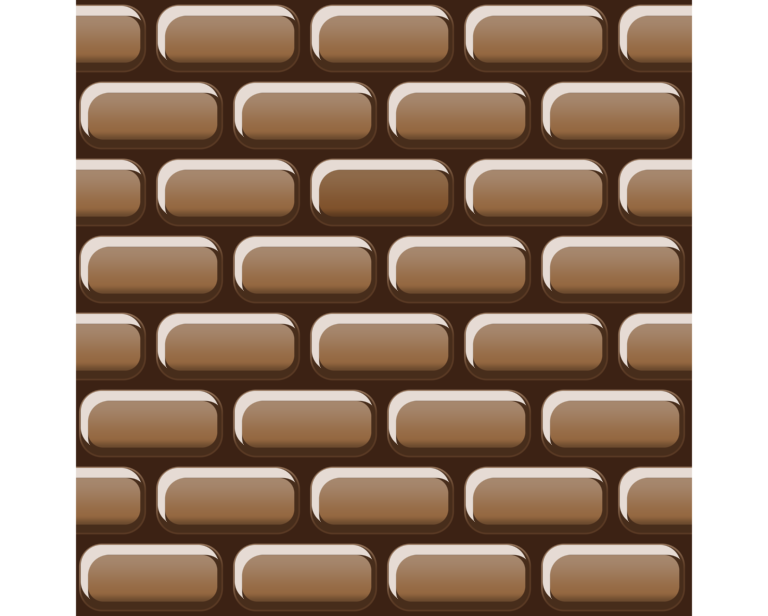
This pattern is drawn by a Shadertoy shader. Its source:

```glsl
// Layout: lengths are in course heights, y up from the brick centre
const float COURSES = 8.0;
const float BRICK_PITCH = 2.0;
const float SOFTNESS = 0.022;
const vec2 BRICK_CENTRE = vec2(-0.025, 0.0);
const vec2 BRICK_HALF = vec2(0.935, 0.44);
const float BRICK_RADIUS = 0.3;
const vec2 FACE_CENTRE = vec2(0.02, -0.01);
const vec2 FACE_HALF = vec2(0.84, 0.303);
const float FACE_RADIUS = 0.2;
const vec2 GLOSS_CENTRE = vec2(-0.017, 0.052);
const vec2 GLOSS_HALF = vec2(0.896, 0.372);
const float GLOSS_RADIUS = 0.27;
const vec2 GLOSS_SHIFT = vec2(0.095, -0.13);
const float RIM_WIDTH = 0.022;
const vec2 DARK_BRICK = vec2(1.0, 5.0); // column, course from the bottom

// Colours
const vec3 MARGIN = vec3(1.0);
const vec3 MORTAR = vec3(0.235, 0.135, 0.08);
const vec3 BEVEL = vec3(0.28, 0.175, 0.105);
const vec3 RIM_SHADE = vec3(0.35, 0.225, 0.14);
const vec3 RIM_LIT = vec3(0.56, 0.43, 0.33);
const vec3 FACE_TOP = vec3(0.65, 0.53, 0.43);
const vec3 FACE_LOW = vec3(0.58, 0.405, 0.25);
const vec3 FACE_FOOT = vec3(0.42, 0.29, 0.18);
const vec3 GLOSS = vec3(0.90, 0.86, 0.83);
const vec3 DARK_TINT = vec3(0.86, 0.79, 0.68);

float roundedBox(vec2 p, vec2 halfSize, float radius) {
    vec2 d = abs(p) - halfSize + radius;
    return length(max(d, 0.0)) + min(max(d.x, d.y), 0.0) - radius;
}

// Coverage of the inside of a distance field
float inside(float dist, float blur) {
    return smoothstep(0.5 * blur, -0.5 * blur, dist);
}

vec3 brickColour(vec2 p, vec3 tint, float blur) {
    // Bevel with a thin rim, lit from the upper left
    float body = roundedBox(p, BRICK_HALF, BRICK_RADIUS);
    float lit = smoothstep(-0.15, 0.25, p.y - 0.25 * p.x);
    vec3 rim = mix(RIM_SHADE, RIM_LIT, lit);
    vec3 colour = mix(MORTAR, rim, inside(body, blur));
    colour = mix(colour, BEVEL, inside(body + RIM_WIDTH, blur));

    // Face, darkening towards its foot
    vec2 f = p - FACE_CENTRE;
    float height = f.y / FACE_HALF.y * 0.5 + 0.5;
    vec3 face = mix(FACE_LOW, FACE_TOP, smoothstep(0.1, 1.0, height));
    face = mix(FACE_FOOT, face, smoothstep(0.0, 0.2, height)) * tint;
    colour = mix(colour, face, inside(roundedBox(f, FACE_HALF, FACE_RADIUS), blur));

    // Gloss crescent: a rounded box minus its shifted copy
    vec2 g = p - GLOSS_CENTRE;
    float outer = roundedBox(g, GLOSS_HALF, GLOSS_RADIUS);
    float cut = roundedBox(g - GLOSS_SHIFT, GLOSS_HALF, GLOSS_RADIUS);
    return mix(colour, GLOSS, inside(max(outer, -cut), blur));
}

void mainImage(out vec4 fragColor, in vec2 fragCoord) {
    float blur = max(SOFTNESS, 1.5 * COURSES / iResolution.y);
    float panelX = (fragCoord.x - 0.5 * iResolution.x) / iResolution.y;
    vec2 wall = vec2(panelX + 0.5, fragCoord.y / iResolution.y) * COURSES;

    // Running bond: odd courses slide by half a brick
    float course = floor(wall.y);
    float x = (wall.x - mod(course, 2.0)) / BRICK_PITCH;
    vec2 local = vec2((fract(x) - 0.5) * BRICK_PITCH, fract(wall.y) - 0.5);
    bool isDark = all(equal(vec2(floor(x), course), DARK_BRICK));
    vec3 tint = isDark ? DARK_TINT : vec3(1.0);
    vec3 colour = brickColour(local - BRICK_CENTRE, tint, blur);

    // Square panel between plain side margins
    float panel = inside((abs(panelX) - 0.5) * COURSES, blur);
    fragColor = vec4(mix(MARGIN, colour, panel), 1.0);
}
```
